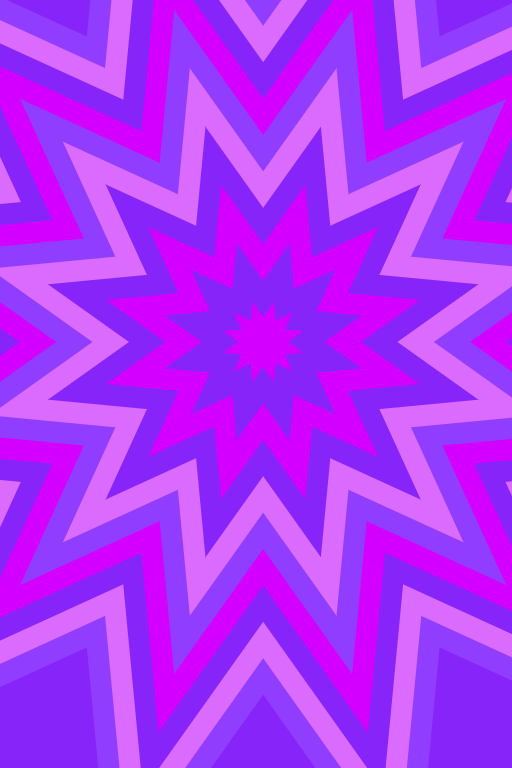
A Shadertoy shader for this background:

```glsl
const float PI = 3.14159265;

// Flat colour of a ring, counted outward from the core
vec3 ringColor(float ring) {
    vec3 purple  = vec3(0.53, 0.14, 0.98);
    vec3 magenta = vec3(0.83, 0.00, 1.00);
    vec3 orchid  = vec3(0.86, 0.42, 1.00);
    vec3 violet  = vec3(0.57, 0.24, 1.00);

    if (ring > 9.5) return purple;       // plain outer field
    if (ring < 1.5) ring += 2.0;         // the core skips the pale pair
    float phase = mod(ring, 4.0);
    return phase < 0.5 ? orchid : phase < 1.5 ? violet : phase < 2.5 ? magenta : purple;
}

// Size of the twelve-pointed star through p, measured at its notches
float starSize(vec2 p, float slope) {
    float sector = PI / 6.0;
    float angle = atan(p.y, p.x);
    float folded = abs(angle - sector * floor(angle / sector + 0.5));
    return length(p) * (cos(folded) - slope * sin(folded));
}

void mainImage(out vec4 fragColor, in vec2 fragCoord) {
    vec2 center = vec2(0.514, 0.5547) * iResolution.xy;
    vec2 p = (fragCoord - center) / iResolution.y;

    // Evenly spaced star outlines
    float slope = 1.4045;
    float spacing = 0.0474;
    float rings = starSize(p, slope) / spacing + 0.313;

    // Blend across the nearest outline over one pixel
    float edge = floor(rings + 0.5);
    float pixel = length(vec2(1.0, slope)) / (spacing * iResolution.y);
    float blend = clamp((rings - edge) / pixel + 0.5, 0.0, 1.0);
    fragColor = vec4(mix(ringColor(edge - 1.0), ringColor(edge), blend), 1.0);
}
```
